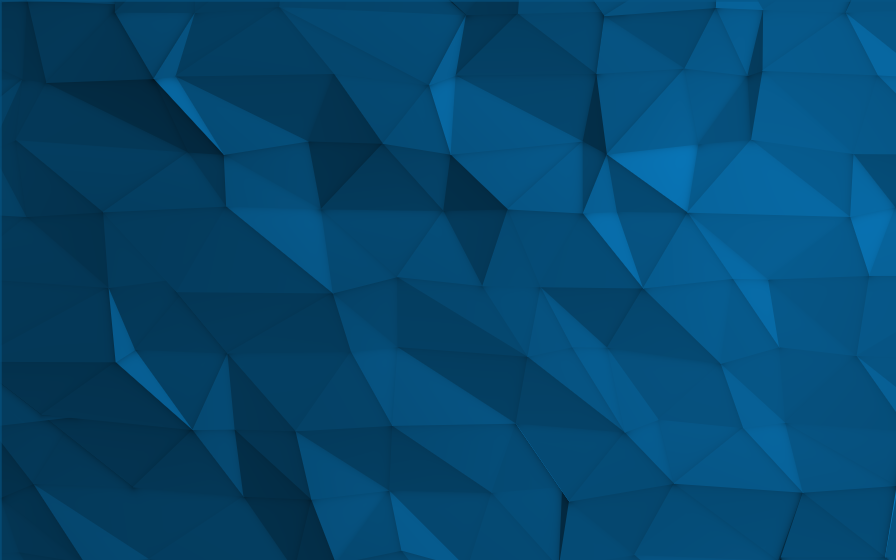
This background is drawn by a Shadertoy shader. Its source:

```glsl
// Crumpled sheet of flat blue facets, dark on the left and lit on the right.

vec3 hash32(vec2 p) {
    vec3 q = fract(p.xyx * vec3(0.1031, 0.1030, 0.0973));
    q += dot(q, q.yxz + 33.33);
    return fract((q.xxy + q.yzz) * q.zyx);
}

// Sideways lean of the mesh: falls to the right below, slightly to the left on top
float lean(float y) {
    return 0.55 * y - 0.42 * y * y;
}

// Mesh vertex: canvas position in xy, fold height in z
vec3 meshVertex(vec2 id) {
    vec3 r = hash32(id + 83.0) - 0.5;
    float y = (id.y + 0.3 * r.y) * 0.123;
    return vec3((id.x + 1.45 * r.x) * 0.145 - lean(y), y, 0.095 * r.z);
}

float cross2(vec2 a, vec2 b) {
    return a.x * b.y - a.y * b.x;
}

float segmentDistance(vec2 p, vec2 a, vec2 b) {
    vec2 e = b - a;
    return length(p - a - e * clamp(dot(p - a, e) / dot(e, e), 0.0, 1.0));
}

// Distance to the triangle, zero inside
float triangleDistance(vec2 p, vec2 a, vec2 b, vec2 c) {
    vec3 side = vec3(cross2(b - a, p - a), cross2(c - b, p - b), cross2(a - c, p - c));
    side *= sign(cross2(b - a, c - a));
    if (min(side.x, min(side.y, side.z)) >= 0.0) return 0.0;
    return min(segmentDistance(p, a, b),
               min(segmentDistance(p, b, c), segmentDistance(p, c, a)));
}

// Broad light: a ramp to the right with a glow at upper right
float ambient(vec2 p) {
    float ramp = smoothstep(-0.1, 0.9, p.x * iResolution.y / iResolution.x);
    vec2 toGlow = p - vec2(1.4, 0.66);
    return 0.335 + 0.15 * ramp + 0.11 * exp(-dot(toGlow, toGlow) / 0.1);
}

// Paint one flat-shaded facet over the current tone; steep facets stand out most
void paintFacet(inout float tone, vec2 p, vec3 a, vec3 b, vec3 c) {
    float d = triangleDistance(p, a.xy, b.xy, c.xy);
    if (d > 0.03) return;
    vec3 n = normalize(cross(b - a, c - a));
    n *= n.z < 0.0 ? -1.0 : 1.0;

    // Soft shadow cast on the facets below
    tone *= 1.0 - 0.22 * length(n.xy) * exp(-d / 0.006);

    vec2 center = (a.xy + b.xy + c.xy) / 3.0;
    float light = dot(n.xy, vec2(0.85, 0.53));
    float shade = ambient(mix(center, p, 0.4)) * (1.0 + light * (0.2 + 0.65 * abs(light)));
    shade += 0.35 * dot(p - center, n.xy);
    tone = mix(tone, clamp(shade, 0.23, 0.82), clamp(1.0 - d * iResolution.y, 0.0, 1.0));
}

void mainImage(out vec4 fragColor, in vec2 fragCoord) {
    vec2 p = fragCoord / iResolution.y;
    vec2 base = floor(vec2((p.x + lean(p.y)) / 0.145, p.y / 0.123));
    float tone = ambient(p);

    // Two facets per mesh cell, later cells folding over earlier ones
    for (int j = -1; j <= 1; j++) {
        for (int i = -3; i <= 2; i++) {
            vec2 id = base + vec2(i, j);
            vec3 lowLeft = meshVertex(id);
            vec3 lowRight = meshVertex(id + vec2(1, 0));
            vec3 topLeft = meshVertex(id + vec2(0, 1));
            vec3 topRight = meshVertex(id + vec2(1, 1));
            // Crease along the shorter diagonal, with a random bias
            float falling = distance(topLeft.xy, lowRight.xy);
            float rising = distance(lowLeft.xy, topRight.xy);
            if (falling < rising * (0.75 + 0.9 * hash32(id + 19.0).x)) {
                paintFacet(tone, p, lowLeft, lowRight, topLeft);
                paintFacet(tone, p, lowRight, topRight, topLeft);
            } else {
                paintFacet(tone, p, lowLeft, topRight, topLeft);
                paintFacet(tone, p, lowLeft, lowRight, topRight);
            }
        }
    }

    // Thin lighter rim on the left and top
    float rim = 1.0 - smoothstep(0.002, 0.004, min(p.x, 1.0 - p.y));
    tone = mix(tone, 0.52, 0.6 * rim);

    fragColor = vec4(tone * vec3(0.045, 0.64, 1.0), 1.0);
}
```
